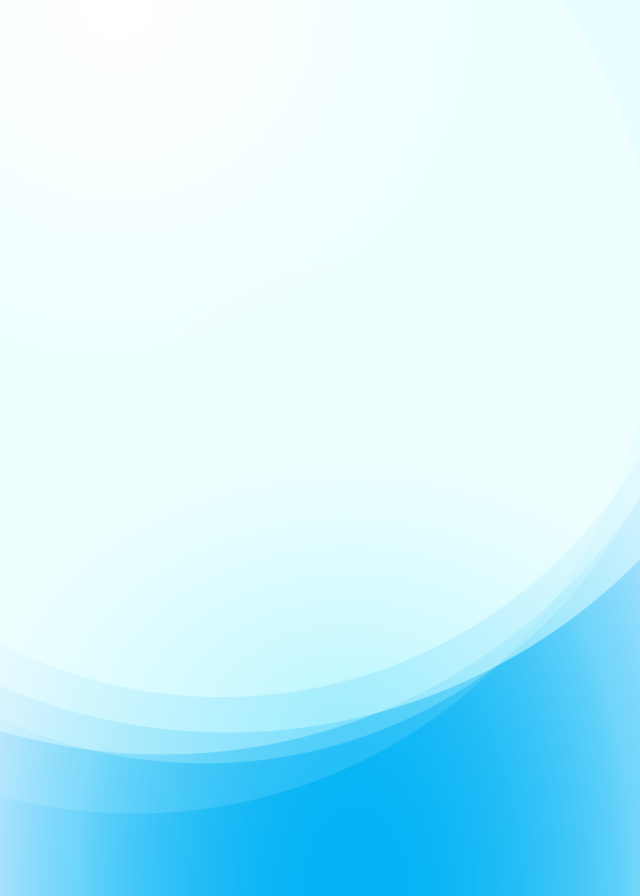
A WebGL 2 fragment shader for this background:

```glsl
#version 300 es
precision highp float;
// Overlapping translucent pale discs above a radiant blue corner-to-corner glow.

uniform vec2 u_resolution;
out vec4 fragColor;

const vec3 DEEP_BLUE = vec3(0.01, 0.70, 0.96);
const vec3 SKY_BLUE  = vec3(0.42, 0.83, 0.98);
const vec3 PALE_BLUE = vec3(0.77, 0.91, 1.00);
const vec3 WHITE     = vec3(1.00, 1.00, 1.00);
const vec3 ICE       = vec3(0.94, 1.00, 1.00);
const vec3 MIST      = vec3(0.90, 1.00, 1.00);
const vec3 AQUA      = vec3(0.74, 0.97, 1.00);

// Distance from a centre, with each axis divided by its own radius.
float ellipseDistance(vec2 p, vec2 center, vec2 radii) {
    return length((p - center) / radii);
}

// Smooth-edged coverage of a disc: 1 inside, 0 outside.
float disc(vec2 p, vec2 center, float radius, float pixel) {
    return 1.0 - smoothstep(-pixel, pixel, length(p - center) - radius);
}

// Blue field, darkest at the bottom and fading outward.
vec3 blueField(vec2 p) {
    float d = ellipseDistance(p, vec2(0.397, 0.0), vec2(0.3125, 0.52));
    float inner = min(d, 1.0);
    vec3 color = mix(DEEP_BLUE, SKY_BLUE, inner * inner);
    return mix(color, PALE_BLUE, smoothstep(0.92, 1.5, d));
}

// Icy sheet with a white upper corner and an aqua pool at its lower rim.
vec3 icySheet(vec2 p, float rimCoverage) {
    float whiteness = ellipseDistance(p, vec2(0.13, 1.0), vec2(0.45));
    vec3 color = mix(WHITE, ICE, smoothstep(0.0, 1.0, whiteness));
    color = mix(MIST, color, mix(0.4, 1.0, rimCoverage));
    float pool = 1.0 - min(ellipseDistance(p, vec2(0.39, 0.193), vec2(0.43, 0.293)), 1.0);
    return mix(color, AQUA, pow(pool, 1.2));
}

void main() {
    vec2 p = gl_FragCoord.xy / u_resolution.y;
    float pixel = 0.75 / u_resolution.y;

    // Each disc: centre x, centre y, radius, opacity; outermost first.
    vec4 layers[5] = vec4[5](
        vec4(0.150, 0.671, 0.579, 0.14),
        vec4(0.228, 0.690, 0.542, 0.27),
        vec4(0.182, 0.796, 0.638, 0.43),
        vec4(0.254, 0.827, 0.6445, 0.55),
        vec4(0.247, 0.762, 0.540, 0.88)
    );

    float rimCoverage = disc(p, layers[0].xy, layers[0].z, pixel);
    vec3 sheet = icySheet(p, rimCoverage);
    vec3 color = blueField(p);
    for (int i = 0; i < 5; i++) {
        vec4 layer = layers[i];
        color = mix(color, sheet, layer.w * disc(p, layer.xy, layer.z, pixel));
    }
    fragColor = vec4(color, 1.0);
}
```
